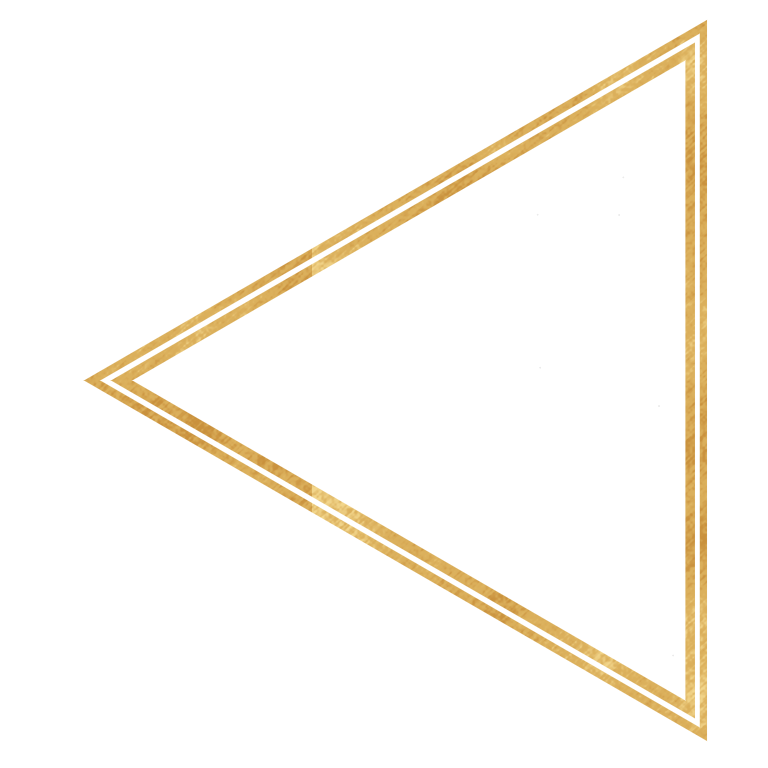
This background is drawn by a three.js fragment shader. Its source:

```glsl
varying vec2 vUv;

const vec3 PAPER = vec3(1.0);
const vec3 GOLD_DARK = vec3(0.79, 0.57, 0.24);
const vec3 GOLD_MID = vec3(0.86, 0.69, 0.36);
const vec3 GOLD_LIGHT = vec3(0.95, 0.84, 0.55);

const vec2 TIP = vec2(0.1094, 0.5046);
const float RIGHT_EDGE = 0.9206;
const float SOFTNESS = 0.0009;

float hash(vec2 p) {
  vec3 q = fract(vec3(p.xyx) * 0.1031);
  q += dot(q, q.yzx + 33.33);
  return fract((q.x + q.y) * q.z);
}

float noise(vec2 p) {
  vec2 i = floor(p);
  vec2 f = fract(p);
  f = f * f * (3.0 - 2.0 * f);
  float low = mix(hash(i), hash(i + vec2(1.0, 0.0)), f.x);
  float high = mix(hash(i + vec2(0.0, 1.0)), hash(i + vec2(1.0, 1.0)), f.x);
  return mix(low, high, f.y);
}

float fbm(vec2 p) {
  float sum = 0.0;
  float weight = 0.5;
  for (int i = 0; i < 4; i++) {
    sum += weight * noise(p);
    p = mat2(1.6, 1.2, -1.2, 1.6) * p + 7.3;
    weight *= 0.5;
  }
  return sum;
}

vec2 rotate(vec2 p, float angle) {
  float c = cos(angle);
  float s = sin(angle);
  return vec2(c * p.x - s * p.y, s * p.x + c * p.y);
}

float glow(float x, float centre, float width) {
  float t = (x - centre) / width;
  return exp(-t * t);
}

// Depth inside the triangle, with slightly narrower bands on the right
float triangleDepth(vec2 p, vec2 tip, float rightEdge) {
  vec2 q = vec2(p.x - tip.x, abs(p.y - tip.y));
  float slanted = dot(q, vec2(0.5009, -0.8655));
  float upright = (rightEdge - p.x) * 1.12;
  return min(slanted, upright);
}

float band(float depth, float start, float end, float softness) {
  return smoothstep(start - softness, start + softness, depth)
       - smoothstep(end - softness, end + softness, depth);
}

// Brushed leaf with broad sheen, a leaf seam and fine scratches
vec3 goldLeaf(vec2 p) {
  float seam = p.x - 0.406;
  float tone = 0.42 + 0.8 * (fbm(p * 11.0) - 0.47);
  tone += 0.3 * step(0.0, seam) * exp(-max(seam, 0.0) * 14.0);
  tone -= 0.2 * step(seam, 0.0) * glow(seam, 0.0, 0.05);
  tone += 0.2 * glow(p.x, 0.8, 0.06);

  float side = smoothstep(0.88, 0.89, p.x);
  tone += side * (0.25 * glow(p.y, 0.93, 0.04) + 0.2 * glow(p.y, 0.09, 0.05));
  tone -= side * (0.16 * glow(p.y, 0.78, 0.07) + 0.16 * glow(p.y, 0.36, 0.1));

  vec2 brushed = rotate(p, -0.75);
  float scratches = noise(brushed * vec2(55.0, 420.0)) - 0.5;
  float grain = noise(p * 300.0) - 0.5;
  tone += 0.32 * scratches + 0.3 * grain;

  vec3 colour = mix(GOLD_DARK, GOLD_MID, smoothstep(0.05, 0.5, tone));
  return mix(colour, GOLD_LIGHT, smoothstep(0.5, 1.0, tone));
}

// Sparse faint dust inside the triangle
float dust(vec2 p, float cells) {
  vec2 cell = floor(p * cells);
  vec2 centre = 0.2 + 0.6 * vec2(hash(cell + 4.7), hash(cell + 19.1));
  float spot = 1.0 - smoothstep(0.0005, 0.0018, length(fract(p * cells) - centre) / cells);
  return spot * step(0.9, hash(cell + 31.0));
}

void main() {
  float depth = triangleDepth(vUv, TIP, RIGHT_EDGE);
  float frame = band(depth, 0.0, 0.0106, SOFTNESS)
              + band(depth, 0.0176, 0.0315, SOFTNESS);

  float specks = dust(vUv, 12.0) * step(0.04, depth);
  vec3 colour = PAPER - 0.08 * specks;
  colour = mix(colour, goldLeaf(vUv), frame);
  gl_FragColor = vec4(colour, 1.0);
}
```
